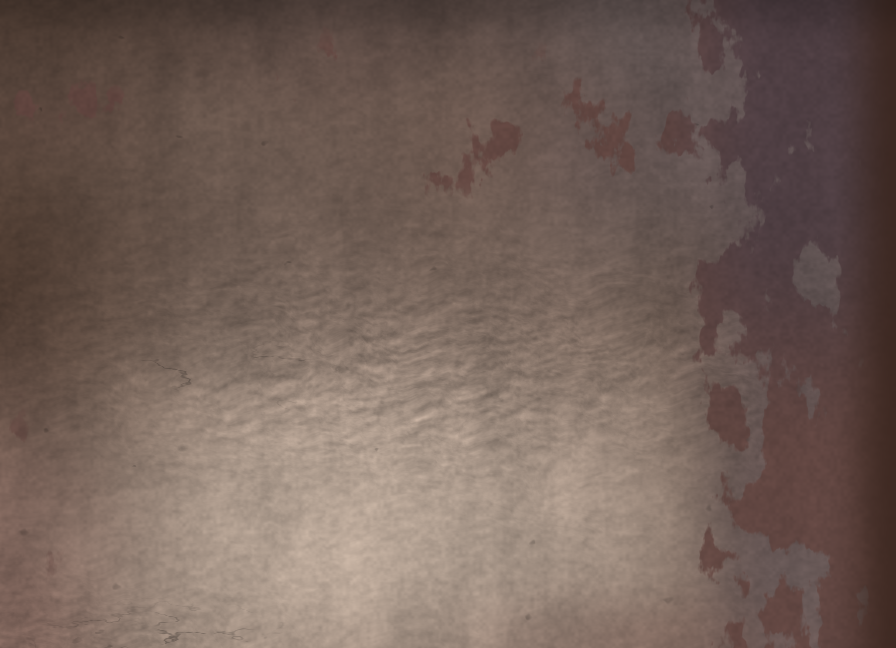
A Shadertoy shader for this texture:

```glsl
// Weathered plaster wall: a pale glow low in the middle, darker corners,
// and flaking paint that bares a red and violet undercoat on the right.
// Soft colour pools are layered first, then noise-cut flakes, relief and grain.

const vec3 PLASTER    = vec3(0.430, 0.358, 0.320);
const vec3 GLOW       = vec3(0.715, 0.643, 0.585);
const vec3 UMBER      = vec3(0.285, 0.215, 0.175);
const vec3 TOP_SHADE  = vec3(0.335, 0.275, 0.255);
const vec3 COOL_GREY  = vec3(0.395, 0.345, 0.340);
const vec3 RED_COAT   = vec3(0.375, 0.262, 0.242);
const vec3 VIOLET     = vec3(0.295, 0.230, 0.250);
const vec3 EDGE_BROWN = vec3(0.225, 0.145, 0.115);
const vec3 PINK       = vec3(0.500, 0.385, 0.350);

const vec2 GLOW_CENTRE = vec2(0.40, 0.18);
const vec2 GLOW_RADIUS = vec2(0.40, 0.31);
const vec2 FLAKE_SCALE     = vec2(24.0, 14.0);
const float FLAKE_CONTRAST = 1.25;
const float FLAKE_EDGE     = 0.05;
const float RELIEF_DEPTH   = 0.50;
const float STREAK_DEPTH   = 0.16;
const float MOTTLE_DEPTH   = 0.22;
const float GRAIN_DEPTH    = 0.065;
const float PIT_CELLS      = 8.0;

float hash(vec2 p) {
    vec3 q = fract(vec3(p.xyx) * 0.1031);
    q += dot(q, q.yzx + 33.33);
    return fract((q.x + q.y) * q.z);
}

float noise(vec2 p) {
    vec2 i = floor(p), f = fract(p);
    f = f * f * (3.0 - 2.0 * f);
    return mix(mix(hash(i), hash(i + vec2(1, 0)), f.x),
               mix(hash(i + vec2(0, 1)), hash(i + vec2(1, 1)), f.x), f.y);
}

float fbm(vec2 p) {
    float sum = 0.0, amp = 0.5;
    for (int i = 0; i < 5; i++) {
        sum += amp * noise(p);
        p = mat2(1.98, 0.28, -0.28, 1.98) * p + 17.3;
        amp *= 0.54;
    }
    return sum;
}

// Soft elliptical pool, 1 at its centre
float pool(vec2 uv, vec2 centre, vec2 radius) {
    vec2 d = (uv - centre) / radius;
    return exp(-dot(d, d));
}

vec3 plasterColour(vec2 uv) {
    vec3 c = mix(PLASTER, TOP_SHADE, smoothstep(0.80, 1.02, uv.y));
    vec2 g = (uv - GLOW_CENTRE) / GLOW_RADIUS;
    c = mix(c, GLOW, exp(-pow(dot(g, g), 1.25)));
    c = mix(c, UMBER, 0.95 * pool(uv, vec2(-0.03, 0.58), vec2(0.19, 0.32)));
    c = mix(c, UMBER, 0.75 * pool(uv, vec2(0.00, 1.02), vec2(0.28, 0.17)));
    c = mix(c, COOL_GREY, 0.9 * smoothstep(0.48, 0.78, uv.x) * smoothstep(0.45, 0.8, uv.y));
    c = mix(c, COOL_GREY, smoothstep(0.74, 0.88, uv.x));
    c = mix(c, PINK, 0.70 * pool(uv, vec2(0.00, 0.08), vec2(0.12, 0.28)));
    return mix(c, PINK * 0.95, 0.45 * pool(uv, vec2(0.72, 0.0), vec2(0.16, 0.08)));
}

vec3 undercoatColour(vec2 uv) {
    float violet = smoothstep(0.70, 0.86, uv.x) * smoothstep(0.28, 0.70, uv.y);
    return mix(RED_COAT, VIOLET, violet);
}

// How much of the top coat has gone: 0 intact, 1 bare
float exposure(vec2 uv) {
    float e = 0.95 * smoothstep(0.70, 0.90, uv.x + 0.04 * smoothstep(0.6, 1.0, uv.y));
    e = max(e, 0.60 * pool(uv, vec2(0.64, 0.80), vec2(0.24, 0.13)));
    e = max(e, 0.42 * pool(uv, vec2(0.40, 0.88), vec2(0.13, 0.10)));
    e = max(e, 0.56 * pool(uv, vec2(0.06, 0.82), vec2(0.10, 0.06)));
    e = max(e, 0.40 * pool(uv, vec2(0.02, 0.22), vec2(0.07, 0.22)));
    e -= 0.50 * pool(uv, vec2(0.91, 0.59), vec2(0.04, 0.11));
    e -= 0.52 * pool(uv, vec2(0.90, 0.10), vec2(0.05, 0.10));
    return e - 0.24 * pool(uv, vec2(0.74, 0.90), vec2(0.09, 0.11));
}

// Scattered small dents, one candidate per cell
float pits(vec2 p) {
    vec2 cell = floor(p * PIT_CELLS);
    vec2 offset = 0.2 + 0.6 * vec2(hash(cell + 3.1), hash(cell + 8.7));
    vec2 d = fract(p * PIT_CELLS) - offset;
    d += 0.05 * (noise(p * 130.0) - 0.5);
    float size = 0.02 + 0.035 * hash(cell + 5.5);
    return step(0.8, hash(cell)) * (1.0 - smoothstep(size * 0.2, size, length(d * vec2(0.7, 1.0))));
}

void mainImage(out vec4 fragColor, in vec2 fragCoord) {
    vec2 uv = fragCoord / iResolution.xy;
    vec2 p = vec2(uv.x * iResolution.x / iResolution.y, uv.y);
    vec2 warped = uv + 0.05 * (vec2(fbm(p * 5.0), fbm(p * 5.0 + 40.0)) - 0.53);

    // Flaked top coat over a faint tint of the undercoat
    float gone = exposure(warped);
    float flake = gone - 0.5 + FLAKE_CONTRAST * (fbm(p * FLAKE_SCALE + 5.0) - 0.53);
    flake += 0.35 * (noise(p * vec2(8.0, 5.0) + 31.0) - 0.5);
    float softness = max(FLAKE_EDGE, fwidth(flake) * 0.7);
    float bare = smoothstep(-softness, softness, flake) * smoothstep(0.12, 0.38, gone);
    vec3 undercoat = undercoatColour(uv);
    vec3 col = mix(plasterColour(warped), undercoat, 0.25 * clamp(gone, 0.0, 1.0));
    col = mix(col, undercoat, bare * 0.85);

    // Stains, vertical runs and fine horizontal trowel relief
    float mottle = fbm(p * 8.0 + 23.0) - 0.53;
    float streak = fbm(p * vec2(24.0, 4.5) + 61.0) - 0.53;
    vec2 q = p * vec2(32.0, 64.0) + 3.0 * mottle;
    float slope = fbm(q) - fbm(q + vec2(0.15, -0.35));
    float rough = 0.22 + 0.78 * pool(uv, vec2(0.48, 0.44), vec2(0.38, 0.16));
    rough += 0.4 * pool(uv, vec2(0.05, 0.0), vec2(0.25, 0.10));
    float light = 1.0 + (MOTTLE_DEPTH * mottle + STREAK_DEPTH * streak) * (1.0 - 0.5 * bare);
    light += RELIEF_DEPTH * slope * rough * (1.0 - 0.6 * bare);

    // Broken cracks on the left of the rough band and along the foot
    float crack = 1.0 - smoothstep(0.0, 0.025, abs(fbm(p * vec2(9.0, 26.0) + 9.0) - 0.53));
    float crackZone = pool(uv, vec2(0.25, 0.42), vec2(0.13, 0.045)) + pool(uv, vec2(0.18, 0.02), vec2(0.12, 0.04));
    light -= 0.22 * crack * crackZone * smoothstep(0.4, 0.6, noise(p * 22.0));
    light -= 0.16 * pits(p) * (1.0 - bare);
    light += GRAIN_DEPTH * (noise(p * 190.0) + noise(p * 95.0) - 1.0);
    col *= light;

    // Brown falloff at the right border, dim upper rim
    col = mix(col, EDGE_BROWN, 0.85 * smoothstep(0.925, 1.0, uv.x));
    col *= 1.0 - 0.16 * smoothstep(0.93, 1.0, uv.y);
    fragColor = vec4(clamp(col, 0.0, 1.0), 1.0);
}
```
